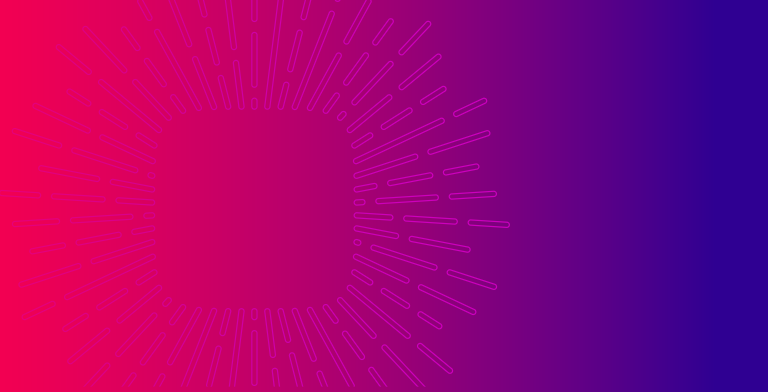
A Shadertoy shader for this background:

```glsl
// A crimson to indigo gradient with a burst of outlined dashes around an empty rounded square.
// Each pixel finds its nearest ray in polar space, then takes distances to that ray's capsules.
// Ray lengths repeat every half turn; the middle gap follows from the inner end and the tip.

const float TAU = 6.2831853;
const int HALF_TURN_RAYS = 25;
const vec2 BURST_CENTER = vec2(0.649, 0.467); // in canvas heights
const float BURST_SCALE = 0.2545;             // half side of the empty square
const float CAPSULE_RADIUS = 0.026;           // below, units are half sides
const float STROKE_HALF = 0.006;
const float GAP = 0.11;
const float BOTTOM_MARGIN = 0.0137;
const vec3 STROKE_COLOR = vec3(0.83, 0.0, 0.77);

// Radius where the innermost dash of each ray ends
const float INNER_END[HALF_TURN_RAYS] = float[HALF_TURN_RAYS](
    1.11, 2.30, 1.31, 2.13, 1.78, 1.43, 1.33, 1.78, 1.40, 2.10, 1.72, 1.25, 1.11,
    1.39, 1.47, 1.12, 1.71, 1.40, 2.02, 1.77, 1.41, 2.05, 1.64, 1.38, 1.50);

// Radius where each ray stops
const float TIP[HALF_TURN_RAYS] = float[HALF_TURN_RAYS](
    2.30, 2.40, 2.30, 2.50, 2.40, 2.35, 2.57, 2.42, 2.27, 2.57, 2.48, 2.29, 2.43,
    2.56, 2.20, 2.55, 2.45, 2.22, 2.57, 2.50, 2.25, 2.40, 2.30, 2.30, 2.30);

vec3 backgroundColor(float u) {
    u = min(u, 0.93);
    return vec3(0.95 - 0.45 * u - 0.4 * u * u, 0.0, 0.32 + 0.27 * u);
}

// Radius of a superellipse with unit half side along a direction
float squareRadius(vec2 direction) {
    vec2 a = pow(abs(direction), vec2(5.0));
    return pow(a.x + a.y, -0.2);
}

// Distance to the outline of a capsule spanning [start, end] on the x axis
float capsuleOutline(vec2 p, float start, float end, float radius) {
    float a = start + radius;
    float b = max(end - radius, a);
    return abs(length(p - vec2(clamp(p.x, a, b), 0.0)) - radius);
}

// Distance to the nearest dash outline of the burst
float burstDistance(vec2 p) {
    float rayStep = TAU / float(2 * HALF_TURN_RAYS);
    float ray = floor(atan(p.x, p.y) / rayStep + 0.5);
    vec2 direction = vec2(sin(ray * rayStep), cos(ray * rayStep));
    vec2 local = vec2(dot(p, direction), p.x * direction.y - p.y * direction.x);

    int index = (int(ray) + 2 * HALF_TURN_RAYS) % HALF_TURN_RAYS;
    float innerEnd = INNER_END[index];
    float tip = TIP[index];
    float start = squareRadius(direction);
    float nearest = capsuleOutline(local, start, innerEnd, CAPSULE_RADIUS);

    // Rays with a short inner dash split their outer part in two
    int outerDashes = innerEnd < 1.45 ? 2 : 1;
    float split = mix(innerEnd, tip, 0.6);
    start = innerEnd + GAP;
    for (int i = 0; i < outerDashes; i++) {
        float end = i == outerDashes - 1 ? tip : split - 0.5 * GAP;
        nearest = min(nearest, capsuleOutline(local, start, end, CAPSULE_RADIUS));
        start = end + GAP;
    }
    return nearest;
}

void mainImage(out vec4 fragColor, in vec2 fragCoord) {
    vec2 p = fragCoord / iResolution.y;
    float u = fragCoord.x / iResolution.x;
    float pixel = 1.0 / (iResolution.y * BURST_SCALE);

    // Antialiased strokes, fainter over the crimson side
    float d = burstDistance((p - BURST_CENTER) / BURST_SCALE);
    float stroke = clamp((STROKE_HALF - d) / pixel + 0.5, 0.0, 1.0);
    stroke *= clamp((p.y - BOTTOM_MARGIN) * iResolution.y + 0.5, 0.0, 1.0);
    stroke *= mix(0.35, 0.9, smoothstep(0.0, 0.6, u));

    fragColor = vec4(mix(backgroundColor(u), STROKE_COLOR, stroke), 1.0);
}
```
